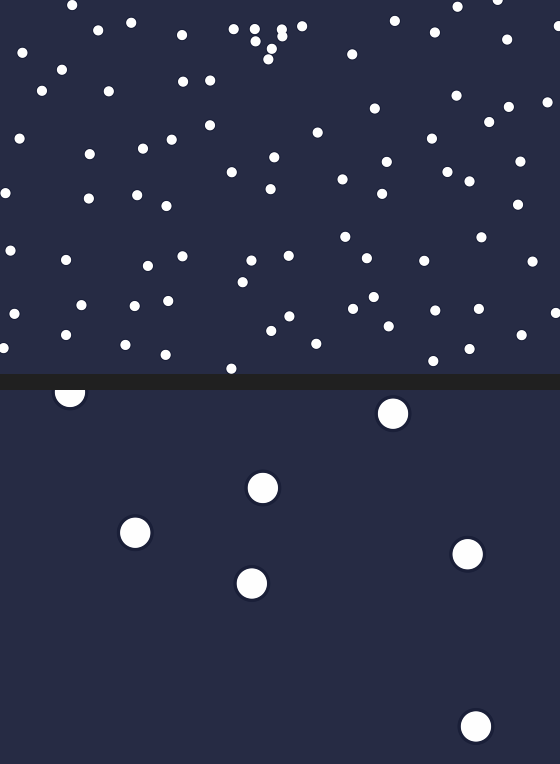
Top, the full canvas; bottom, a detail of the centre.
Give the GLSL for this pattern, as a Shadertoy shader.

```glsl
// Scattered white dots of one size on a flat dark navy ground.
// A jittered grid spreads them evenly, a small wedge of closer dots sits
// near the top, and a hairline of darker navy rims every dot.

const vec3 NAVY = vec3(0.148, 0.170, 0.268);
const vec3 DEEP_NAVY = vec3(0.10, 0.12, 0.22);
const vec3 DOT_WHITE = vec3(0.995);

// Lengths are in canvas heights.
const float DOT_RADIUS = 0.0135;
const float RIM_WIDTH = 0.0030;
const float CELL_SIZE = 0.1375;
const float JITTER = 0.86;              // share of a cell a dot may roam

const vec2 WEDGE_TOP = vec2(0.72, 0.925);
const vec2 WEDGE_STEP = vec2(0.063, 0.030);
const float WEDGE_JITTER = 0.016;
const vec2 CLEARING_CENTER = vec2(0.72, 0.89);
const vec2 CLEARING_RADII = vec2(0.19, 0.14);

float hash(vec2 p) {
    return fract(sin(dot(p, vec2(127.1, 311.7))) * 43758.5453);
}

// Random offset in -0.5 .. 0.5 on both axes.
vec2 randomOffset(vec2 seed) {
    return vec2(hash(seed), hash(seed + 37.3)) - 0.5;
}

// Distance to the nearest center on the jittered grid, outside the clearing.
float scatterDistance(vec2 p) {
    vec2 cell = floor(p / CELL_SIZE);
    float nearest = 1.0;
    for (int y = -1; y <= 1; y++) {
        for (int x = -1; x <= 1; x++) {
            vec2 id = cell + vec2(x, y);
            vec2 center = (id + 0.5 + JITTER * randomOffset(id)) * CELL_SIZE;
            bool cleared = length((center - CLEARING_CENTER) / CLEARING_RADII) < 1.0;
            if (!cleared) nearest = min(nearest, distance(p, center));
        }
    }
    return nearest;
}

// Distance to the nearest center of the wedge: rows of 4, 2, 1 and 1 dots.
float wedgeDistance(vec2 p) {
    float nearest = 1.0;
    for (int row = 0; row < 4; row++) {
        int count = max(1, 4 >> row);
        for (int i = 0; i < count; i++) {
            vec2 slot = vec2(float(i) - 0.5 * float(count - 1), -float(row));
            vec2 center = WEDGE_TOP + slot * WEDGE_STEP
                        + WEDGE_JITTER * randomOffset(slot + 5.7);
            nearest = min(nearest, distance(p, center));
        }
    }
    return nearest;
}

// Coverage of a disc with an edge about one pixel wide.
float disc(float centerDistance, float radius, float pixel) {
    return 1.0 - smoothstep(-0.6 * pixel, 0.6 * pixel, centerDistance - radius);
}

void mainImage(out vec4 fragColor, in vec2 fragCoord) {
    float pixel = 1.0 / iResolution.y;
    vec2 p = fragCoord * pixel;
    float d = min(scatterDistance(p), wedgeDistance(p));

    // Ground, then rim, then dot.
    vec3 color = mix(NAVY, DEEP_NAVY, disc(d, DOT_RADIUS + RIM_WIDTH, pixel));
    color = mix(color, DOT_WHITE, disc(d, DOT_RADIUS, pixel));
    fragColor = vec4(color, 1.0);
}
```
